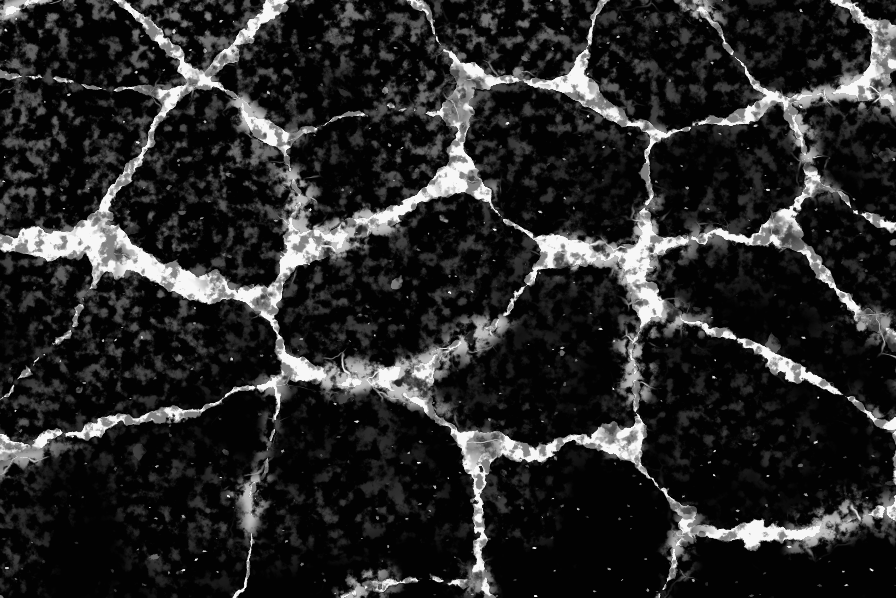
Give the GLSL for this texture, as a Shadertoy shader.

```glsl
const float CELLS = 2.5;          // slabs per canvas height at the lower edge
const float TILT = 0.35;          // how strongly the ground recedes upward
const vec2 SEED = vec2(17.0, 5.0);
const float JITTER = 0.85;
const float THIN = 0.0018;        // crack half widths
const float WIDE = 0.0125;
const float JUNCTION = 0.015;     // extra width where cracks meet
const float GRIT = 0.022;         // raggedness of crack edges
const float SOFT = 0.0022;        // edge softness
const float RUBBLE_REACH = 0.05;
const float DUST = 0.5;
const float BLACK = 0.008;
const float WHITE = 0.97;

vec2 hash2(vec2 p) {
    vec3 a = fract(p.xyx * vec3(0.1031, 0.1030, 0.0973));
    a += dot(a, a.yzx + 33.33);
    return fract((a.xx + a.yz) * a.zy);
}

float noise(vec2 p) {
    vec2 i = floor(p), f = fract(p);
    f = f * f * (3.0 - 2.0 * f);
    float low = mix(hash2(i).x, hash2(i + vec2(1, 0)).x, f.x);
    float high = mix(hash2(i + vec2(0, 1)).x, hash2(i + vec2(1, 1)).x, f.x);
    return mix(low, high, f.y);
}

float fbm(vec2 p) {
    float sum = 0.0, amp = 0.533;
    for (int i = 0; i < 4; i++) {
        sum += amp * noise(p);
        p = mat2(1.6, 1.2, -1.2, 1.6) * p + 7.3;
        amp *= 0.5;
    }
    return sum;
}

vec2 fbm2(vec2 p) { return vec2(fbm(p), fbm(p + 41.7)) - 0.5; }

float below(float limit, float soft, float x) {
    return 1.0 - smoothstep(limit - soft, limit + soft, x);
}

vec2 slabCentre(vec2 cell) { return cell + 0.5 + JITTER * (hash2(cell) - 0.5); }

// x: signed distance to the crack, y: distance to the second nearest crack
vec2 cracks(vec2 q, float thin, float wide) {
    vec2 base = floor(q), home = base;
    float best = 1e3;
    for (int k = 0; k < 9; k++) {
        vec2 cell = base + vec2(k % 3 - 1, k / 3 - 1);
        float d = distance(q, slabCentre(cell));
        if (d < best) { best = d; home = cell; }
    }
    vec2 centre = slabCentre(home);
    float edge = 1e3, first = 1e3, second = 1e3;
    for (int k = 0; k < 25; k++) {
        if (k == 12) continue;
        vec2 cell = home + vec2(k % 5 - 2, k / 5 - 2);
        vec2 other = slabCentre(cell);
        float d = dot(0.5 * (centre + other) - q, normalize(other - centre));
        float r = hash2(cell + home).y;    // shared by both sides of a crack
        edge = min(edge, d - mix(thin, wide, r * r));
        second = min(second, max(first, d));
        first = min(first, d);
    }
    return vec2(edge, second);
}

// Scattered irregular stones; returns brightness
float stones(vec2 p, float scale, float density, float size) {
    p *= scale * vec2(1.0, 1.25);
    float tone = 0.0, soft = SOFT * 0.7 * scale;
    for (int k = 0; k < 9; k++) {
        vec2 id = floor(p) + vec2(k % 3 - 1, k / 3 - 1);
        vec2 place = hash2(id), kind = hash2(id + 71.0);
        if (kind.x > density) continue;
        vec2 v = p - id - 0.5 - 0.7 * (place - 0.5);
        float c = cos(6.28 * kind.y), s = sin(6.28 * kind.y);
        v = mat2(c, s, -s, c) * v * vec2(1.0, 1.5);
        float radius = size * mix(0.35, 1.0, fract(place.x * 17.0));
        float lumpy = length(v) * (0.7 + 0.6 * noise(v * 2.0 / size + id * 5.0));
        float b = fract(place.y * 23.0);
        tone = max(tone, below(radius, soft, lumpy) * mix(0.15, 1.0, b * b));
    }
    return tone;
}

void mainImage(out vec4 fragColor, in vec2 fragCoord) {
    vec2 p = fragCoord / iResolution.y;
    float unit = CELLS / (1.0 - TILT * p.y);
    float patches = fbm(p * 7.0 + 9.0);
    float grain = fbm(p * 75.0);
    float lumps = fbm(p * 34.0 + 3.0);

    // Crack network on a receding, warped ground
    vec2 bent = p + 0.10 * fbm2(p * 5.0) + 0.03 * fbm2(p * 28.0);
    vec2 q = (bent - vec2(0.75, 0.0)) * unit + SEED;
    float swell = 0.35 + 1.5 * smoothstep(0.3, 0.7, patches);
    vec2 net = cracks(q, THIN * unit, WIDE * swell * unit) / unit;
    float meet = below(0.03, 0.03, net.y);
    float gap = net.x - JUNCTION * meet * swell;
    float core = below(0.0, SOFT, gap + GRIT * (grain - 0.5));

    // Crumbled stone beside cracks and at their meeting points
    float loose = max(smoothstep(0.45, 0.65, fbm(p * 5.0 + 23.0)), 0.8 * meet);
    float rubble = loose * below(0.5 * RUBBLE_REACH, 0.5 * RUBBLE_REACH, gap);
    float crumbs = rubble * smoothstep(0.42, 0.72, grain + 0.2 * rubble - 0.08);
    float veins = below(0.0015, SOFT, cracks(q * 4.0, 0.0, 0.01).x / (4.0 * unit));
    crumbs = max(crumbs * 0.75, veins * rubble * smoothstep(0.35, 0.6, lumps));
    float pits = loose * smoothstep(0.5, 0.64, lumps);
    float filling = core * mix(0.5, 1.05, smoothstep(0.3, 0.52, grain)) * (1.0 - 0.75 * pits);

    // Dust and stones, denser toward the upper left
    float dusty = clamp(0.2 + 0.75 * p.y - 0.25 * p.x + 1.2 * (patches - 0.5), 0.0, 1.0);
    float dust = DUST * dusty * smoothstep(0.45, 0.78, grain + 0.3 * (lumps - 0.5));
    float pebbles = max(stones(p, 11.0, 0.13, 0.2), stones(p + 3.0, 22.0, 0.10, 0.18));
    pebbles *= (0.25 + 0.75 * dusty) * smoothstep(0.2, 0.6, grain);
    float specks = stones(p + 8.0, 45.0, 0.17, 0.16);

    float tone = max(max(filling, crumbs), max(dust, max(pebbles, specks)));
    fragColor = vec4(vec3(clamp(tone, BLACK, WHITE)), 1.0);
}
```
